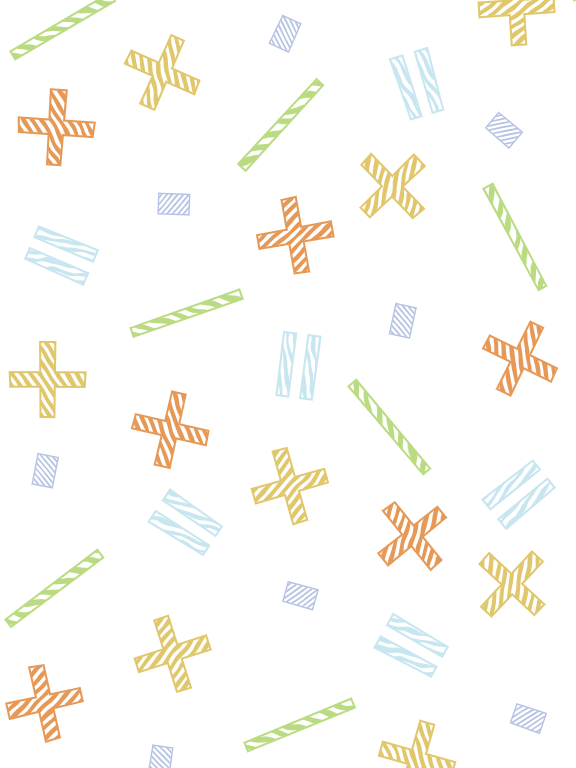
This pattern is drawn by a Shadertoy shader. Its source:

```glsl
// Scattered hatched crosses, slim bars, paired bars and small tiles in pastel colours on white.

const float ROWS = 6.67;      // cells along the canvas height
const float OUTLINE = 0.018;  // contour width, in cells
const float JITTER = 0.26;    // spread of centres, in cells
const float TAU = 6.2831853;

const vec3 PAPER = vec3(1.0);
const vec3 ORANGE = vec3(0.90, 0.60, 0.34);
const vec3 YELLOW = vec3(0.88, 0.78, 0.42);
const vec3 GREEN = vec3(0.73, 0.86, 0.51);
const vec3 BLUE = vec3(0.78, 0.90, 0.94);
const vec3 LAVENDER = vec3(0.71, 0.76, 0.89);

vec2 hash2(vec2 p) {
    vec3 q = fract(p.xyx * vec3(0.1031, 0.1030, 0.0973));
    q += dot(q, q.yzx + 33.33);
    return fract((q.xx + q.yz) * q.zy);
}

mat2 rotation(float a) {
    float c = cos(a), s = sin(a);
    return mat2(c, -s, s, c);
}

float cornerSlope(vec2 corner, vec2 offset) {
    return dot(hash2(corner) * 2.0 - 1.0, offset);
}

float gradientNoise(vec2 p) {
    vec2 i = floor(p), f = fract(p);
    vec2 u = f * f * (3.0 - 2.0 * f);
    vec2 e = vec2(0.0, 1.0);
    return mix(mix(cornerSlope(i, f), cornerSlope(i + e.yx, f - e.yx), u.x),
               mix(cornerSlope(i + e, f - e), cornerSlope(i + 1.0, f - 1.0), u.x), u.y);
}

// Box distance that keeps sharp corners
float box(vec2 p, vec2 halfSize) {
    vec2 d = abs(p) - halfSize;
    return max(d.x, d.y);
}

float plusSign(vec2 p, float reach, float halfWidth) {
    return min(box(p, vec2(reach, halfWidth)), box(p, vec2(halfWidth, reach)));
}

float fill(float d, float pixel) {
    return clamp(0.5 - d / pixel, 0.0, 1.0);
}

// Hand-cut stripes: direction, spacing, coloured fraction, irregularity
float hatch(vec2 p, float angle, float pitch, float duty, float wobble, vec2 seed) {
    float along = dot(p, vec2(-sin(angle), cos(angle))) / pitch;
    along += seed.x + wobble * gradientNoise(p * 6.0 + seed * 50.0);
    duty += wobble * 0.6 * gradientNoise(p * 9.0 + seed.yx * 70.0);
    return (abs(fract(along) - 0.5) - 0.5 * duty) * pitch;
}

// Coverage of one outlined, striped motif
float motif(vec2 p, int kind, vec2 seed, float pixel) {
    vec2 q = p * vec2(1.0, 1.0 + (seed.y - 0.5) * 0.5 * p.x);
    float shape, stripes;
    if (kind < 2) {
        shape = plusSign(q, 0.335, 0.072);
        stripes = hatch(p, 0.6, 0.066, 0.55, 0.4, seed);
    } else if (kind == 2) {
        shape = box(q, vec2(0.51, 0.05));
        stripes = hatch(p, -0.65, 0.092, 0.52, 0.5, seed);
    } else if (kind == 3) {
        shape = box(vec2(q.x, abs(q.y) - 0.105), vec2(0.285, 0.061));
        stripes = hatch(p, 0.27, 0.066, 0.48, 0.7, seed);
    } else {
        shape = box(q, vec2(0.14, 0.095));
        stripes = hatch(p, 0.9, 0.036, 0.42, 0.25, seed);
    }
    float contour = fill(-OUTLINE * (kind == 4 ? 0.7 : 1.0) - shape, pixel);
    return fill(shape, pixel) * max(contour, fill(stripes, pixel));
}

vec3 motifColor(int kind) {
    return kind == 0 ? ORANGE : kind == 1 ? YELLOW : kind == 2 ? GREEN
         : kind == 3 ? BLUE : LAVENDER;
}

void mainImage(out vec4 fragColor, in vec2 fragCoord) {
    float pixel = ROWS / iResolution.y;
    vec2 p = fragCoord * pixel;
    vec3 color = PAPER;

    // Staggered columns of jittered cells; neighbours always differ in kind
    for (int i = -1; i <= 1; i++) {
        float column = floor(p.x) + float(i);
        float shift = 0.5 * mod(column, 2.0);
        for (int j = -1; j <= 1; j++) {
            vec2 cell = vec2(column, floor(p.y - shift) + float(j));
            vec2 seed = hash2(cell + 17.0);
            vec2 center = cell + vec2(0.5, 0.5 + shift) + (hash2(cell + 41.0) - 0.5) * JITTER;
            int kind = int(mod(cell.x + 2.0 * cell.y, 5.0) + 0.5);
            float turn = hash2(cell + 73.0).x * (kind < 2 ? 0.25 : 1.0) * TAU;
            float ink = motif(rotation(turn) * (p - center), kind, seed, pixel);
            color = mix(color, motifColor(kind), ink);
        }
    }
    fragColor = vec4(color, 1.0);
}
```
